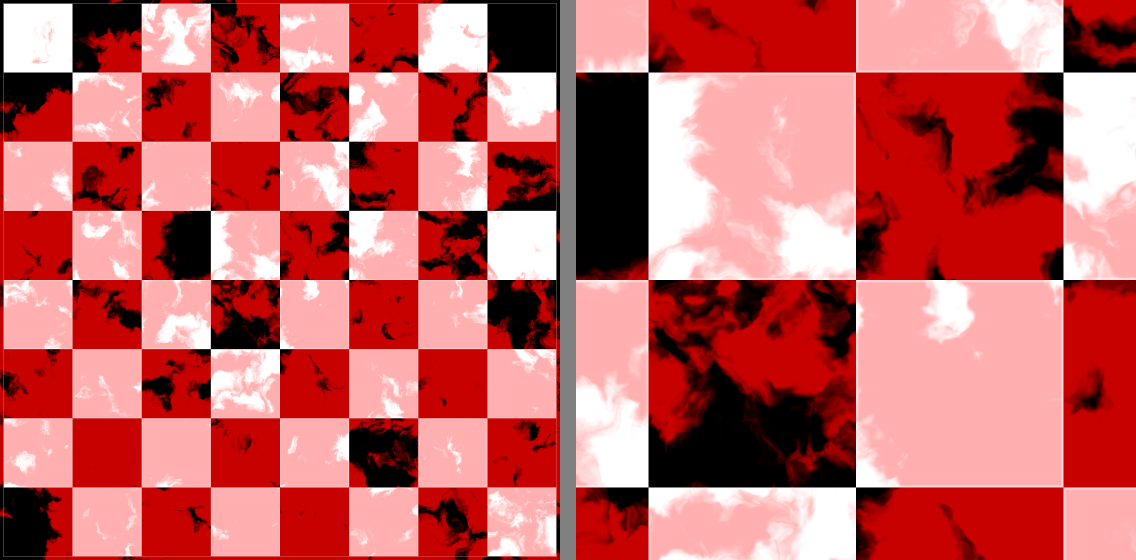
Left: the whole. Right: its middle third, enlarged.
A WebGL 2 fragment shader for this pattern:

```glsl
#version 300 es
precision highp float;

#define CELLS 8.0
#define MARGIN 0.006
#define GRAIN_FREQ 3.6
#define WARP 2.2
#define COVER 0.13
#define COVER_VARIATION 0.34
#define SOFTNESS 0.10
#define HAIRLINE 0.010

uniform vec2 u_resolution;
out vec4 fragColor;

const vec3 WHITE = vec3(1.0);
const vec3 PINK = vec3(1.0, 0.685, 0.685);
const vec3 BLACK = vec3(0.0);
const vec3 RED = vec3(0.78, 0.0, 0.0);

float hash(vec2 p) {
    return fract(sin(dot(p, vec2(127.1, 311.7))) * 43758.5453);
}

float valueNoise(vec2 p) {
    vec2 i = floor(p), f = fract(p);
    f = f * f * (3.0 - 2.0 * f);
    return mix(mix(hash(i), hash(i + vec2(1, 0)), f.x),
               mix(hash(i + vec2(0, 1)), hash(i + vec2(1, 1)), f.x), f.y);
}

float fbm(vec2 p) {
    float sum = 0.0, amp = 0.5;
    for (int i = 0; i < 5; i++) {
        sum += amp * valueNoise(p);
        p = mat2(1.6, 1.2, -1.2, 1.6) * p + 7.3;
        amp *= 0.52;
    }
    return sum;
}

// Signed distance to the nearest grid line, alternating in sign per cell
float stripe(float x) {
    return 0.5 - abs(mod(x + 0.5, 2.0) - 1.0);
}

// Soft round area where the stain is missing
float barePatch(vec2 p, vec2 centre, float radius) {
    return 1.0 - smoothstep(0.55 * radius, 1.4 * radius, length(p - centre));
}

float bareAreas(vec2 g) {
    vec2 mirrored = vec2(4.0 - abs(g.x - 4.0), g.y);
    float bare = barePatch(mirrored, vec2(0.0, 8.0), 1.65);
    bare = max(bare, barePatch(g, vec2(8.2, 4.2), 1.35));
    bare = max(bare, barePatch(g, vec2(0.0, 0.3), 0.75));
    bare = max(bare, barePatch(g, vec2(2.8, 4.5), 0.5));
    return max(bare, barePatch(g, vec2(5.5, 1.5), 0.6));
}

// Fibrous stain running across all the cells
float stainAmount(vec2 g) {
    vec2 q = g * GRAIN_FREQ;
    vec2 bend = vec2(fbm(q * 0.7 + 3.1), fbm(q * 0.7 + 41.7)) - 0.5;
    float grain = fbm(q + WARP * bend + 11.0) - 0.48;
    float cover = COVER + COVER_VARIATION * (valueNoise(g * 0.95 + 5.4) - 0.5);
    return smoothstep(-SOFTNESS, SOFTNESS, grain + cover - 0.46 * bareAreas(g));
}

void main() {
    vec2 uv = gl_FragCoord.xy / u_resolution;
    float cell = (1.0 - 2.0 * MARGIN) / CELLS;
    vec2 g = (uv - MARGIN) / cell;
    float aa = 1.0 / (min(u_resolution.x, u_resolution.y) * cell);

    // Checkerboard inside a dark rim
    vec2 s = vec2(stripe(g.x), stripe(g.y));
    vec2 side = clamp(2.0 * s / aa, -1.0, 1.0);
    vec2 fromCentre = abs(g - 0.5 * CELLS);
    float toRim = 0.5 * CELLS - max(fromCentre.x, fromCentre.y);
    float light = (0.5 - 0.5 * side.x * side.y) * clamp(toRim / aa + 0.5, 0.0, 1.0);

    // Stained colours
    float stain = stainAmount(g);
    vec3 lightColour = mix(WHITE, PINK, stain);
    vec3 darkColour = mix(BLACK, RED, stain);

    // Pale hairline along the light cells
    float edge = min(abs(s.x), abs(s.y));
    float hairline = 1.0 - smoothstep(HAIRLINE - aa, HAIRLINE + aa, edge);
    lightColour = mix(lightColour, WHITE, 0.5 * hairline);

    fragColor = vec4(mix(darkColour, lightColour, light), 1.0);
}
```
